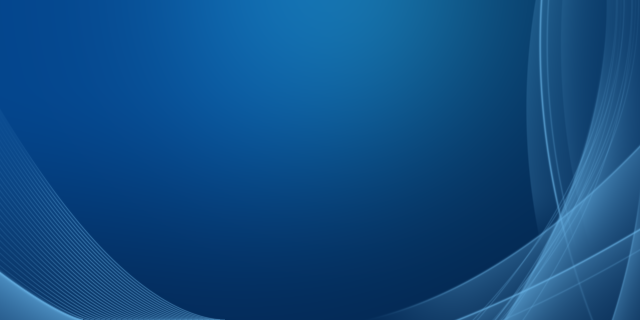
A Shadertoy shader for this background:

```glsl
// Deep blue gradient with fine contour lines at left and crossing light veils at right.
#define LIGHT vec3(0.42, 0.72, 0.92)
#define TOP_BLUE vec3(0.015, 0.27, 0.55)
#define LOW_BLUE vec3(0.012, 0.165, 0.35)
#define SHADE_BLUE vec3(0.01, 0.14, 0.29)
#define GLOW_BLUE vec3(0.07, 0.22, 0.21)
#define GLOW_CENTER vec2(1.12, 1.05)
#define CONTOURS 26
#define THREADS 9

float hash(float n) {
    return fract(sin(n * 127.1) * 43758.5453);
}

// Signed distance to the parabola v = origin.y + slope * s + bend * s^2, s = u - origin.x
float arc(vec2 uv, vec2 origin, float slope, float bend) {
    float s = uv.x - origin.x;
    float tangent = slope + 2.0 * bend * s;
    return (uv.y - origin.y - s * (slope + bend * s)) / sqrt(1.0 + tangent * tangent);
}

// Sheet that starts at d = 0 and fades over the given depth
float veil(float d, float depth, float aa) {
    return smoothstep(-aa, aa, d) * exp(-max(d, 0.0) / depth);
}

float stroke(float d, float width, float aa) {
    float w = max(width, 0.7 * aa);
    return exp(-d * d / (w * w)) * width / w;
}

void addLight(inout vec3 color, float amount) {
    color = mix(color, LIGHT, clamp(amount, 0.0, 1.0));
}

vec3 background(vec2 p) {
    vec3 color = mix(LOW_BLUE, TOP_BLUE, smoothstep(-0.1, 0.75, p.y));
    color = mix(color, SHADE_BLUE, 0.75 * smoothstep(0.6, 1.75, p.x));
    vec2 d = p - GLOW_CENTER;
    return color + GLOW_BLUE * exp(-3.0 * dot(d, d));
}

// Curves that sweep from the left edge to the bottom edge
void drawContours(inout vec3 color, vec2 p, float aa) {
    for (int i = 0; i <= CONTOURS; i++) {
        float t = float(i) / float(CONTOURS);
        vec2 ends = mix(vec2(0.703, 0.66), vec2(0.26, 0.15), t);
        float power = mix(1.8, 1.3, t);
        float q = max(1.0 - p.x / ends.x, 0.0001);
        float slope = ends.y * power / ends.x * pow(q, power - 1.0);
        float d = (p.y - ends.y * pow(q, power)) / sqrt(1.0 + slope * slope);
        float inside = step(p.x, ends.x);
        float fade = mix(0.16, 0.5, smoothstep(0.0, 0.3, p.x)) * smoothstep(0.7, 0.35, p.y);
        if (i == 0) addLight(color, 0.07 * inside * smoothstep(aa, -aa, d));
        addLight(color, inside * fade * stroke(d, 0.0016, aa));
        if (i == CONTOURS) {
            float sheet = inside * veil(-d, 0.16, aa);
            addLight(color, 0.68 * sheet + 0.25 * inside * stroke(d, 0.006, aa));
        }
    }
}

// Tall crescent near the right edge
void drawCrescent(inout vec3 color, vec2 p, float aa) {
    float rim = arc(p.yx, vec2(0.66, 1.645), 0.0, 0.25);
    float core = arc(p.yx, vec2(0.86, 1.688), 0.0, 0.22);
    float fade = smoothstep(0.2, 0.42, p.y);
    addLight(color, fade * (0.20 * veil(rim, 0.13, aa) + 0.08 * veil(core, 0.12, aa)));
    addLight(color, mix(0.15, 0.6, fade) * stroke(core, 0.0035, aa));
    addLight(color, 0.22 * fade * stroke(core - 0.022, 0.003, aa));
    addLight(color, 0.10 * fade * veil(core - 0.065, 0.05, aa));
}

// Curved sheet rising from the bottom to the top right, with scattered threads
void drawTallSheet(inout vec3 color, vec2 p, float aa) {
    float d = arc(p.yx, vec2(1.0, 1.896), 0.0, -0.32);
    float low = smoothstep(0.95, 0.35, p.y);
    addLight(color, mix(0.12, 0.48, low) * veil(d, 0.13, aa));
    addLight(color, 0.28 * low * stroke(d, 0.004, aa));
    for (int i = 0; i < THREADS; i++) {
        float n = float(i);
        float offset = 0.02 + 0.14 * hash(n + 1.0);
        float bend = -0.32 - 0.16 * hash(n + 20.0);
        float thread = arc(p.yx, vec2(1.0, 1.896 + offset), 0.0, bend);
        float strength = mix(0.06, 0.24, hash(n + 40.0)) * mix(0.3, 1.0, low);
        addLight(color, strength * (stroke(thread, 0.0025, aa) + 0.2 * veil(thread, 0.05, aa)));
    }
}

// Broad sheets that sweep from the bottom toward the right edge
void drawLowSheets(inout vec3 color, vec2 p, float aa) {
    float upper = arc(p, vec2(1.146, 0.0), 0.235, 0.47);
    float lower = arc(p, vec2(1.43, 0.0), 0.40, 0.17);
    float corner = arc(p.yx, vec2(0.39, 2.0), 0.12, -0.26);
    float reach = smoothstep(1.1, 1.5, p.x);
    addLight(color, reach * (0.30 * veil(-upper, 0.15, aa) + 0.32 * stroke(upper, 0.0035, aa)));
    addLight(color, 0.22 * veil(-lower, 0.10, aa) + 0.5 * stroke(lower, 0.0035, aa));
    addLight(color, 0.2 * stroke(lower + 0.055, 0.003, aa));
    addLight(color, 0.35 * smoothstep(0.5, 0.2, p.y) * veil(corner, 0.07, aa));
    addLight(color, 0.3 * smoothstep(0.5, 0.2, p.y) * stroke(corner, 0.003, aa));
}

void mainImage(out vec4 fragColor, in vec2 fragCoord) {
    // Canvas spans 2 by 1 units
    vec2 p = fragCoord / iResolution.xy * vec2(2.0, 1.0);
    float aa = 1.0 / iResolution.y;
    vec3 color = background(p);
    drawContours(color, p, aa);
    drawCrescent(color, p, aa);
    drawTallSheet(color, p, aa);
    drawLowSheets(color, p, aa);
    fragColor = vec4(clamp(color, 0.0, 1.0), 1.0);
}
```
